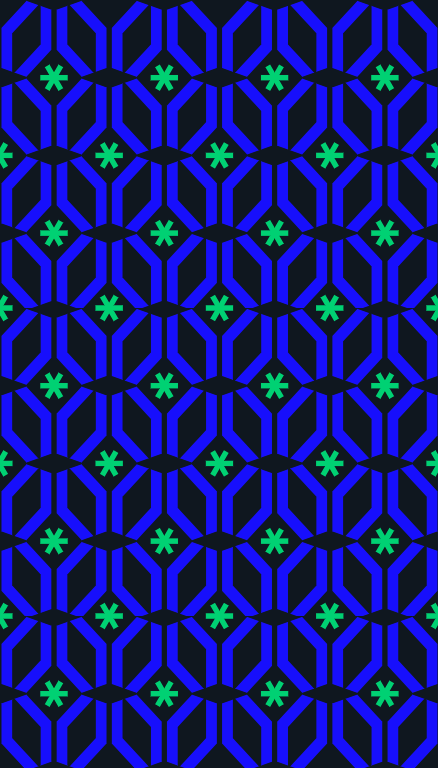
Reproduce this pattern procedurally as a Shadertoy shader.

```glsl
float coverage(float d, float pixel) {
    return 1.0 - smoothstep(-0.6 * pixel, 0.6 * pixel, d);
}

// Pair of bent strips: a vertical bar turning into a diagonal.
float bentBar(vec2 p) {
    float diagonal = dot(p, vec2(0.734, 0.679));
    float inner = max(0.034 - p.x, 0.269 - diagonal);
    float outer = min(p.x - 0.172, diagonal - 0.417);
    return max(inner, outer);
}

// Flat lozenge that trims the bar ends.
float lozenge(vec2 p) {
    p = abs(p);
    return (p.x / 0.386 + p.y / 0.137 - 1.0) * 0.129;
}

// Three crossed bars, one of them horizontal.
float asterisk(vec2 p) {
    float d = 1e3;
    for (int i = 0; i < 3; i++) {
        float a = radians(60.0) * float(i);
        vec2 q = abs(mat2(cos(a), sin(a), -sin(a), cos(a)) * p);
        d = min(d, max(q.x - 0.176, q.y - 0.035));
    }
    return d;
}

void mainImage(out vec4 fragColor, in vec2 fragCoord) {
    // One unit is the height of a full band; y runs downwards.
    float pixel = 9.884 / iResolution.y;
    vec2 p = vec2(fragCoord.x, iResolution.y - fragCoord.y) * pixel;

    // Blocks of four bands, the last one cropped a little by the next block.
    float block = 3.964;
    float y = mod(p.y, block);
    float row = floor(y);
    float bandHeight = min(row + 1.0, block) - row;
    float line = row + 4.0 * floor(p.y / block);

    // Mirrored columns, shifted by half a repeat on every band.
    float halfPitch = 0.7098;
    float x = p.x - 0.695 - halfPitch * line;
    x = abs(mod(x, 2.0 * halfPitch) - halfPitch);
    vec2 top = vec2(x, y - row);
    vec2 bottom = vec2(halfPitch - x, 1.0 - top.y);

    // Each bar has a counterpart turned by half a turn.
    float bars = min(bentBar(top), bentBar(bottom));
    float gaps = min(lozenge(vec2(bottom.x, top.y)), lozenge(vec2(top.x, bottom.y)));
    bars = max(bars, -gaps);

    // Asterisks sit on the inner band borders only.
    float star = 1e3;
    if (line > 0.5) star = asterisk(top);
    if (line < 8.5) star = min(star, asterisk(vec2(bottom.x, bandHeight - top.y)));

    vec3 color = vec3(0.06, 0.09, 0.12);
    color = mix(color, vec3(0.09, 0.06, 0.99), coverage(bars, pixel));
    color = mix(color, vec3(0.0, 0.82, 0.45), coverage(star, pixel));
    fragColor = vec4(color, 1.0);
}
```
